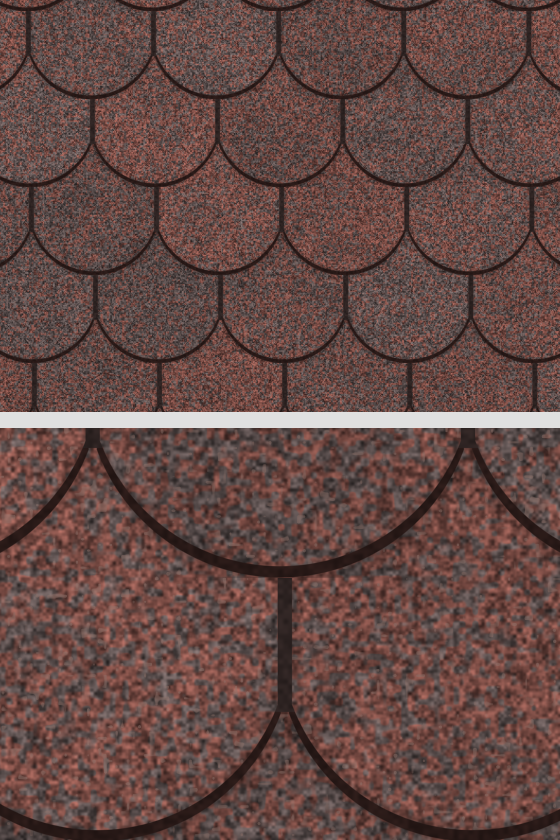
Top: the whole. Bottom: its middle third, enlarged.
Give the GLSL for this pattern, as a WebGL 1 fragment shader.

```glsl
precision highp float;
// Red-brown granulated roof shingles with round lower edges, dark slots and soft contact shadows.

uniform vec2 u_resolution;

const float ROW_PITCH = 0.703; // in shingle widths

float hash(vec2 p) {
  vec3 q = fract(vec3(p.xyx) * 0.1031);
  q += dot(q, q.yzx + 33.33);
  return fract((q.x + q.y) * q.z);
}

float noise(vec2 p) {
  vec2 i = floor(p);
  vec2 f = fract(p);
  f = f * f * (3.0 - 2.0 * f);
  return mix(mix(hash(i), hash(i + vec2(1.0, 0.0)), f.x),
             mix(hash(i + vec2(0.0, 1.0)), hash(i + vec2(1.0, 1.0)), f.x), f.y);
}

// Horizontal position counted in shingles; alternate rows sit half a shingle aside
float courseX(float x, float row) {
  return x - 0.227 - 0.512 * row;
}

// Straight-sided shingle with a circular foot; the foot touches y = 0
float shingleDistance(vec2 p) {
  float sides = abs(p.x) - 0.481;
  float foot = length(vec2(p.x, min(p.y - 0.513, 0.0))) - 0.513;
  return max(sides, foot);
}

// Mineral granules: rust and grey grains in proportions that differ per shingle
vec3 granules(vec2 p, float row) {
  vec2 id = vec2(floor(courseX(p.x, row)), row) + 17.0;
  float blotch = noise(p * 4.5 + 40.0) - 0.5;
  float redness = 0.30 * (hash(id) - 0.5) + 0.14 * blotch;
  float kind = noise(p * 58.0 + 210.0) + redness;
  vec3 colour = mix(vec3(0.335, 0.292, 0.288), vec3(0.445, 0.275, 0.247),
                    smoothstep(0.3, 0.7, kind));
  float grain = mix(noise(p * 72.0 + 90.0), noise(p * 118.0 + 310.0), 0.42);
  colour *= 0.42 + 1.2 * grain;
  float fleck = smoothstep(0.78, 0.95, noise(p * 66.0 + 530.0));
  colour = mix(colour, vec3(0.55, 0.44, 0.41), 0.5 * fleck);
  return colour * (0.96 + 0.1 * hash(id + 8.3) + 0.08 * blotch);
}

void main() {
  // Shingle widths, measured from the top left
  float scale = 4.476 / u_resolution.x;
  vec2 p = vec2(gl_FragCoord.x, u_resolution.y - gl_FragCoord.y) * scale;
  float soft = 0.8 * scale;

  float row = floor((p.y - 0.09) / ROW_PITCH);
  vec2 q = vec2(fract(courseX(p.x, row)) - 0.5, 0.763 + ROW_PITCH * row - p.y);

  // Course underneath, darkened by the foot above it
  float shadowEdge = shingleDistance(q + vec2(0.0, 0.022)) - 0.008;
  vec3 below = granules(p, row + 1.0);
  below *= 1.0 - 0.22 * exp(-max(shadowEdge, 0.0) * 45.0);
  float shadow = 1.0 - smoothstep(-soft, soft, shadowEdge);
  float grit = 0.8 + 0.4 * noise(p * 75.0);
  below = mix(below, vec3(0.155, 0.097, 0.088) * grit, shadow);

  // Upright slot between neighbours
  float slot = smoothstep(-soft, soft, q.y - 0.315);
  below = mix(below, vec3(0.175, 0.135, 0.130) * grit, slot);

  // Shingle on top, with a slightly worn, darker rim
  float edge = shingleDistance(q);
  vec3 above = granules(p, row);
  above *= 1.0 - 0.12 * smoothstep(-0.025, 0.0, edge);
  vec3 colour = mix(above, below, smoothstep(-soft, soft, edge));

  gl_FragColor = vec4(colour, 1.0);
}
```
